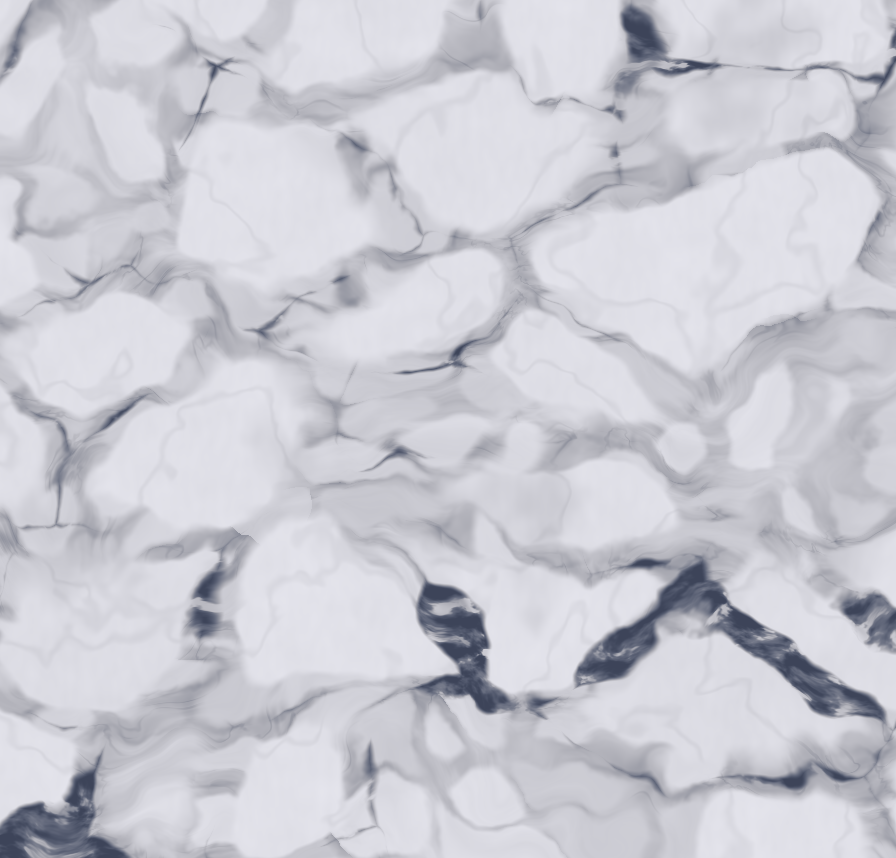
Reproduce this texture procedurally as a Shadertoy shader.

```glsl
// Broken sea ice from above: pale floes, grey slush and navy leads of open water.
// Floes are warped, stretched Voronoi cells; smaller cells make the rubble between
// them, and gradient noise opens the leads, streaks the slush and tints the ice.

#define FLOE_GRID   vec2(3.6, 5.5)  // floes per canvas height, across and up
#define RUBBLE_SIZE 2.7             // rubble cells per floe cell
#define WARP        0.10            // large bending of the floe outlines
#define ROUGHNESS   0.010           // small raggedness of the outlines
#define GAP         0.13            // widest usual slush margin, in cells
#define LEAD_WIDTH  0.13            // widest half-width of a lead, in cells
#define EDGE        0.025           // edge softness, in cells
#define ROUNDING    14.0            // lower values round the floe corners more
#define FLOE_TONE   0.882
#define SLUSH_TONE  0.755
#define STEEL_TONE  0.46
#define WATER_TONE  0.24

vec2 hash2(vec2 p) {
    vec3 q = fract(p.xyx * vec3(0.1031, 0.1030, 0.0973));
    q += dot(q, q.yzx + 33.33);
    return fract((q.xx + q.yz) * q.zy);
}

float corner(vec2 cell, vec2 offset, vec2 f) {
    return dot(hash2(cell + offset) * 2.0 - 1.0, f - offset);
}

float gradientNoise(vec2 p) {
    vec2 i = floor(p), f = fract(p);
    vec2 u = f * f * f * (f * (f * 6.0 - 15.0) + 10.0);
    float low  = mix(corner(i, vec2(0, 0), f), corner(i, vec2(1, 0), f), u.x);
    float high = mix(corner(i, vec2(0, 1), f), corner(i, vec2(1, 1), f), u.x);
    return mix(low, high, u.y);
}

float fbm(vec2 p) {
    float sum = 0.0, amp = 1.0;
    for (int k = 0; k < 4; k++) {
        sum += amp * gradientNoise(p);
        p = mat2(1.6, 1.2, -1.2, 1.6) * p + 11.3;
        amp *= 0.5;
    }
    return sum;
}

// Voronoi cell: x = distance to the border, y = same with round corners, zw = cell hash
vec4 iceCell(vec2 p) {
    vec2 i = floor(p), f = fract(p), home = vec2(0.0), toHome = vec2(0.0);
    float nearest = 9.0;
    for (int y = -1; y <= 1; y++)
    for (int x = -1; x <= 1; x++) {
        vec2 g = vec2(x, y);
        vec2 r = g + hash2(i + g) - f;
        if (dot(r, r) < nearest) { nearest = dot(r, r); home = g; toHome = r; }
    }
    float border = 9.0, sum = 0.0;
    for (int y = -2; y <= 2; y++)
    for (int x = -2; x <= 2; x++) {
        vec2 g = home + vec2(x, y);
        vec2 r = g + hash2(i + g) - f;
        vec2 across = r - toHome;
        if (dot(across, across) > 0.0001) {
            float d = dot(0.5 * (toHome + r), normalize(across));
            border = min(border, d);
            sum += exp(-ROUNDING * d);
        }
    }
    return vec4(border, -log(sum) / ROUNDING, hash2(i + home + 71.7));
}

void mainImage(out vec4 fragColor, in vec2 fragCoord) {
    vec2 p = fragCoord / iResolution.y;

    // Bent and ragged coordinates shared by all layers
    vec2 bend  = vec2(fbm(p * 3.0 + 1.7), fbm(p * 3.0 + 9.2));
    vec2 rough = vec2(fbm(p * 14.0 + 3.1), fbm(p * 14.0 + 25.4));
    vec2 q = p + WARP * bend + ROUGHNESS * rough;
    vec4 floe   = iceCell(q * FLOE_GRID + 5.0);
    vec4 rubble = iceCell((q + ROUGHNESS * rough.yx) * FLOE_GRID * RUBBLE_SIZE + 17.0);
    float patches = fbm(p * 5.0 + 31.0);

    // Lead width: closed in most places, open along flat bands
    float open = smoothstep(0.08, 0.5, fbm(p * vec2(2.2, 4.0) + 3.6));
    float width = mix(-0.02, LEAD_WIDTH, open) + 0.08 * fbm(p * 7.0 + 14.0) + 0.03 * rough.x;
    float lead = 1.0 - smoothstep(width - EDGE, width + EDGE, floe.x);
    float halo = 1.0 - smoothstep(width, width + 0.16, floe.x);

    // Slush: streaks that follow the bending, darker beside the leads
    vec2 flow = p + 0.22 * bend;
    float streak = fbm(flow * vec2(9.0, 26.0));
    float vein = 1.0 - smoothstep(0.0, 0.09, abs(fbm(flow * vec2(13.0, 24.0) + 40.0)));
    float tone = SLUSH_TONE + 0.13 * streak + 0.10 * patches - 0.07 * halo - 0.07 * vein * halo;

    // Rubble: small pieces of mixed brightness with dim seams
    float rubbleGap = 0.03 + 0.36 * rubble.z * rubble.z + 0.16 * patches;
    float piece = smoothstep(rubbleGap - 0.06, rubbleGap + 0.06, rubble.y);
    tone -= 0.06 * (1.0 - smoothstep(0.0, 0.08, rubble.x)) * halo;
    tone = mix(tone, mix(0.78, FLOE_TONE, rubble.w) + 0.03 * streak, 0.9 * piece);

    // Floes: a few cells stay slush; faint ridges, weathering and ribs on the rest
    float ridge = 1.0 - smoothstep(0.0, 0.06, abs(fbm(q * 5.0 + 4.4)));
    float surface = FLOE_TONE - 0.025 * floe.w * floe.w - 0.035 * ridge
                  - 0.08 * smoothstep(0.2, 0.5, fbm(p * 4.0 + 52.0))
                  + 0.018 * rough.y + 0.012 * gradientNoise(p * vec2(95.0, 45.0));
    float floeGap = 0.02 + GAP * floe.z + 0.10 * patches + 0.6 * smoothstep(0.87, 0.9, floe.z);
    float soft = EDGE + 0.07 * smoothstep(0.0, 0.4, fbm(p * 4.0 + 8.0));
    tone = mix(tone, surface, smoothstep(floeGap - soft, floeGap + soft, floe.y));

    // Water: navy to steel, broken by flecks of floating ice
    float flecks = fbm(q * vec2(26.0, 40.0) + 60.0);
    float water = mix(WATER_TONE, STEEL_TONE, smoothstep(-0.25, 0.4, flecks + 0.5 * streak));
    lead *= 1.0 - 0.8 * smoothstep(0.15, 0.38, flecks);
    tone = mix(tone, water, lead);

    // Darker tones turn bluer
    float blue = 1.0 - smoothstep(0.26, 0.75, tone);
    fragColor = vec4(tone + vec3(0.0, 0.028 * blue, 0.03 + 0.08 * blue), 1.0);
}
```
